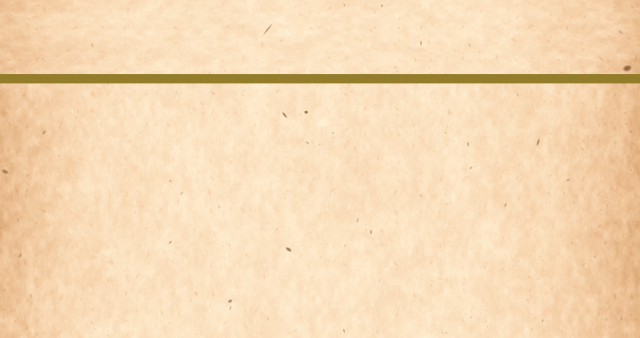
Give the GLSL for this texture, as a Shadertoy shader.

```glsl
// Aged, flecked parchment with browned sides and an olive horizontal band.

float hash(vec2 cell) {
    uvec2 q = uvec2(ivec2(cell) + 4096) * uvec2(1597u, 3571u);
    uint n = (q.x ^ (q.y << 7)) * 26699u;
    n = (n ^ (n >> 13)) * 48271u;
    n = (n ^ (n >> 15)) * 9277u;
    return float((n >> 8) & 65535u) / 65535.0;
}

float noise(vec2 p) {
    vec2 i = floor(p), f = fract(p);
    f = f * f * (3.0 - 2.0 * f);
    return mix(mix(hash(i), hash(i + vec2(1, 0)), f.x),
               mix(hash(i + vec2(0, 1)), hash(i + vec2(1, 1)), f.x), f.y);
}

float fbm(vec2 p) {
    float sum = 0.0, gain = 0.5;
    for (int i = 0; i < 4; i++) {
        sum += gain * noise(p);
        p = mat2(1.9, 0.5, -0.5, 1.9) * p + 17.3;
        gain *= 0.55;
    }
    return sum;
}

// Soft tilted ellipse: 1 at its centre, 0 outside
float fleck(vec2 d, vec2 radius, float angle) {
    float c = cos(angle), s = sin(angle);
    d = vec2(c * d.x + s * d.y, c * d.y - s * d.x) / radius;
    return 1.0 - smoothstep(0.35, 1.3, length(d));
}

// One randomly tilted fibre in some cells of a grid
float fibres(vec2 p, float cells, float density, float seed) {
    vec2 g = p * cells + seed, id = floor(g);
    vec2 centre = 0.35 + 0.3 * vec2(hash(id + 31.0), hash(id + 67.0));
    float size = 0.08 + 0.14 * hash(id + 113.0);
    float shape = fleck(fract(g) - centre, vec2(size, size * 0.45),
                        0.5 + 2.2 * hash(id + 151.0));
    return shape * step(hash(id + 197.0), density) * (0.4 + 0.6 * hash(id + 239.0));
}

void mainImage(out vec4 fragColor, in vec2 fragCoord) {
    vec2 p = fragCoord / iResolution.y;
    float width = iResolution.x / iResolution.y;
    float pixel = 1.0 / iResolution.y;
    float upper = step(0.767, p.y);

    // Paper grain: wide above the band, tall below it
    vec2 g = p * mix(vec2(1.15, 0.75), vec2(0.75, 1.2), upper) + upper * 5.0;
    float cloud = fbm(g * 9.0);
    float grain = fbm(g * 48.0 + 40.0);
    float fine = noise(g * 150.0 + 90.0);
    float tone = 0.14 + 0.3 * (cloud - 0.46) + 0.42 * (grain - 0.46) + 0.1 * (fine - 0.5);

    // Browned sides, strongest around the lower middle
    float ragged = 0.05 * (fbm(p * 5.0 + 70.0) - 0.46);
    float left = max(p.x + ragged, 0.0), right = max(width - p.x + ragged, 0.0);
    float belly = exp(-pow((p.y - 0.4) / 0.4, 2.0));
    float sides = (0.6 + 0.25 * belly) * exp(-pow(left / 0.19, 1.2))
                + (0.68 + 0.25 * belly) * exp(-pow(right / 0.21, 1.2));
    tone += sides * (0.8 + 0.45 * grain);
    tone += 0.12 * smoothstep(0.95, 1.02, p.y);
    tone += 0.07 * exp(-dot(p - vec2(1.0, 0.43), p - vec2(1.0, 0.43)) / 0.03);

    // Scattered tan fibres and pale pulp
    for (int i = 0; i < 3; i++) {
        float k = float(i);
        tone += 0.33 * fibres(p, 20.0 + 11.0 * k, 0.32, 23.0 * k);
        tone -= 0.16 * fibres(p, 17.0 + 9.0 * k, 0.3, 300.0 + 29.0 * k);
    }
    tone -= 0.3 * fleck(p - vec2(0.955, 0.636), vec2(0.022, 0.012), 0.2);
    tone = max(tone, -0.06);

    vec3 colour = vec3(0.995, 0.925, 0.81) - tone * vec3(0.03, 0.18, 0.26)
                - tone * abs(tone) * vec3(0.055, 0.015, 0.0);

    // Dark flecks: a sparse scatter and the most visible ones
    float dark = 0.5 * fibres(p, 27.0, 0.035, 500.0);
    dark = max(dark, fleck(p - vec2(1.856, 0.798), vec2(0.013, 0.009), 0.3));
    dark = max(dark, 0.85 * fleck(p - vec2(0.854, 0.262), vec2(0.010, 0.005), -0.6));
    dark = max(dark, 0.9 * fleck(p - vec2(0.906, 0.668), vec2(0.006, 0.005), 0.0));
    dark = max(dark, 0.7 * fleck(p - vec2(0.842, 0.660), vec2(0.011, 0.004), -0.9));
    dark = max(dark, 0.7 * fleck(p - vec2(0.015, 0.492), vec2(0.011, 0.006), -0.4));
    dark = max(dark, 0.6 * fleck(p - vec2(1.592, 0.579), vec2(0.011, 0.004), 1.3));
    dark = max(dark, 0.7 * fleck(p - vec2(0.681, 0.109), vec2(0.007, 0.005), 0.5));
    dark = max(dark, 0.5 * fleck(p - vec2(0.792, 0.913), vec2(0.022, 0.003), 0.9));
    colour = mix(colour, vec3(0.52, 0.34, 0.19), dark * 0.85);

    // Olive band
    float band = 1.0 - smoothstep(-0.6 * pixel, 0.6 * pixel, abs(p.y - 0.767) - 0.0138);
    colour = mix(colour, vec3(0.575, 0.485, 0.165), band);

    fragColor = vec4(clamp(colour, 0.0, 1.0), 1.0);
}
```
